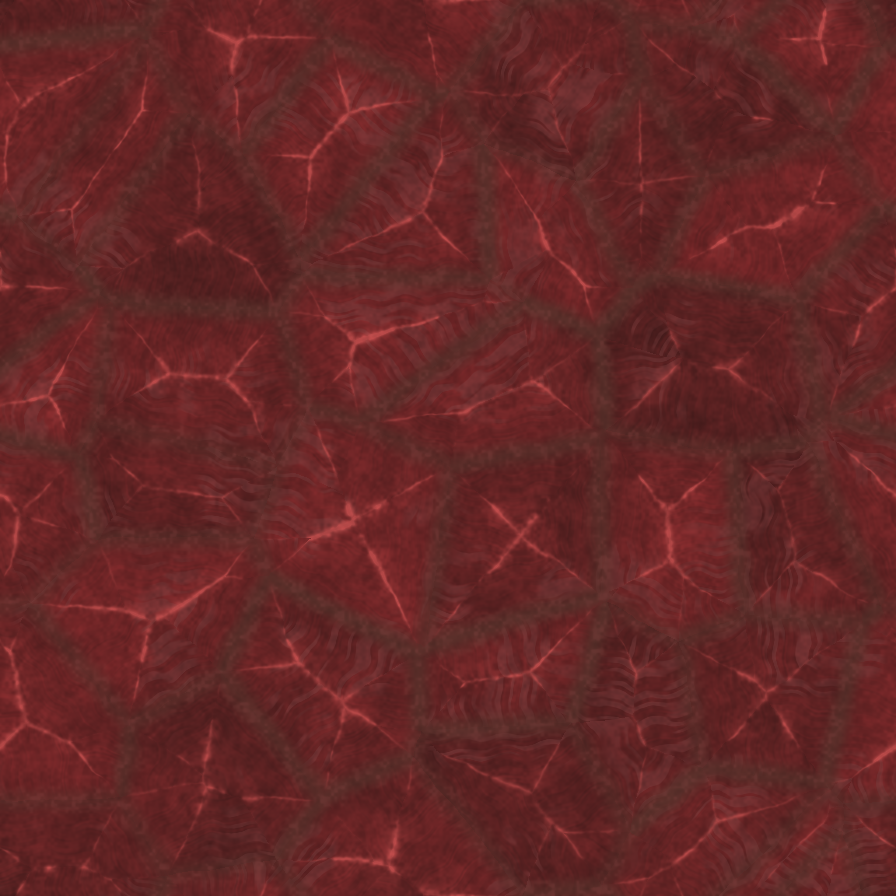
Write a Shadertoy shader that draws this texture.

```glsl
// Dark red crystal mosaic: wrapped Voronoi cells with soft brown seams.
// Pale veins follow each cell's skeleton, where two of its sides are equally
// near; combed streaks run over the facets and fine grain covers everything.
#define CELLS 6.0
#define JITTER 0.98
#define WOBBLE 0.05
#define SEAM_WIDTH 0.125
#define VEIN_WIDTH 0.013
#define GLOW_WIDTH 0.075
#define VEIN_GAIN 0.95
#define STREAK_GAIN 0.5
#define GRAIN_GAIN 0.22

const vec3 DARK_RED   = vec3(0.318, 0.122, 0.122);
const vec3 BRIGHT_RED = vec3(0.470, 0.150, 0.157);
const vec3 SEAM_BROWN = vec3(0.345, 0.185, 0.163);
const vec3 DUSTY_PINK = vec3(0.455, 0.228, 0.230);
const vec3 VEIN_PINK  = vec3(0.720, 0.290, 0.285);

vec2 hash2(vec2 p) {
    vec3 q = fract(p.xyx * vec3(0.1031, 0.1030, 0.0973));
    q += dot(q, q.yzx + 33.33);
    return fract((q.xx + q.yz) * q.zy);
}

// Value noise that repeats after a whole number of lattice steps
float noise(vec2 p, float period) {
    vec2 i = floor(p), f = fract(p);
    f = f * f * (3.0 - 2.0 * f);
    vec2 a = mod(i, period), b = mod(i + 1.0, period);
    float low  = mix(hash2(a).x, hash2(vec2(b.x, a.y)).x, f.x);
    float high = mix(hash2(vec2(a.x, b.y)).x, hash2(b).x, f.x);
    return mix(low, high, f.y);
}

float layeredNoise(vec2 uv, float period) {
    float sum = 0.0, weight = 0.5;
    for (int i = 0; i < 4; i++) {
        sum += weight * noise(uv * period, period);
        period *= 2.0;
        weight *= 0.5;
    }
    return sum / 0.9375;
}

vec2 site(vec2 cell) {
    return cell + 0.5 + JITTER * (hash2(mod(cell, CELLS) + 7.0) - 0.5);
}

void mainImage(out vec4 fragColor, in vec2 fragCoord) {
    vec2 uv = fragCoord / iResolution.xy;
    float cloud = layeredNoise(uv, 9.0);
    float mottle = layeredNoise(uv + 0.37, 40.0);
    float grit = noise(uv * 128.0, 128.0);
    float grain = 0.5 * grit + 0.5 * noise(uv * 256.0, 256.0);
    vec2 wobble = vec2(layeredNoise(uv + 0.21, 30.0), layeredNoise(uv + 0.63, 30.0)) - 0.5;
    vec2 p = uv * CELLS + WOBBLE * wobble;

    // Nearest site
    vec2 home = floor(p), owner = home, toSite = vec2(9.0);
    for (int k = 0; k < 25; k++) {
        vec2 cell = home + vec2(k % 5 - 2, k / 5 - 2);
        vec2 r = site(cell) - p;
        if (dot(r, r) < dot(toSite, toSite)) { toSite = r; owner = cell; }
    }

    // Sides of the cell: normal in xy, distance in z
    vec3 sides[25];
    vec3 nearest = vec3(0.0, 1.0, 9.0);
    vec2 neighbour = owner;
    for (int k = 0; k < 25; k++) {
        vec2 cell = owner + vec2(k % 5 - 2, k / 5 - 2);
        vec2 r = site(cell) - p, across = r - toSite;
        sides[k] = vec3(0.0, 0.0, 9.0);
        if (k != 12) {
            vec2 normal = normalize(across);
            sides[k] = vec3(normal, dot(0.5 * (r + toSite), normal));
        }
        if (sides[k].z < nearest.z) { nearest = sides[k]; neighbour = cell; }
    }
    float depth = nearest.z;

    // Veins along the skeleton, with faint hairlines at the blunter corners
    float core = 0.0, glow = 0.0, hair = 0.0;
    float width = VEIN_WIDTH * (0.6 + 1.1 * smoothstep(0.2, 0.5, depth)) * (0.3 + 1.4 * mottle);
    for (int k = 0; k < 25; k++) {
        float spread = length(sides[k].xy - nearest.xy);
        if (spread < 0.1 || sides[k].z > 8.0) continue;
        float offset = (sides[k].z - depth) / spread;
        float strength = smoothstep(0.65, 1.3, spread);
        core = max(core, strength * exp(-offset * offset / (width * width)));
        glow = max(glow, strength * exp(-offset / GLOW_WIDTH));
        hair = max(hair, smoothstep(0.3, 0.7, spread) * exp(-offset * offset * 12000.0));
    }
    vec2 cellRandom = hash2(mod(owner, CELLS) + 31.0);
    float reach = smoothstep(0.04, 0.34, depth);
    float broken = smoothstep(0.40, 0.60, 0.45 * cloud + 0.35 * mottle + 0.2 * grit + 0.08 * reach);
    float vigour = mix(0.3, 1.0, cellRandom.x);
    core *= reach * broken * vigour * (0.6 + 0.8 * grain);
    glow *= reach * smoothstep(0.36, 0.7, 0.6 * mottle + 0.4 * grain) * vigour;
    hair *= smoothstep(0.03, 0.12, depth) * smoothstep(0.45, 0.65, mottle);

    // Combed streaks, turned to suit each facet
    vec2 facetRandom = hash2(mod(neighbour, CELLS) + 5.0 * mod(owner, CELLS) + 53.0);
    vec2 along = vec2(-nearest.y, nearest.x);
    vec2 comb = vec2(dot(toSite, along), dot(toSite, nearest.xy));
    if (facetRandom.x > 0.55) comb = comb.yx;
    comb.x += 0.015 * sin(comb.y * 21.0) + 0.12 * cloud;
    vec2 shift = floor(facetRandom * 40.0) + 64.0;
    float streak = noise(comb * vec2(36.0, 4.5) + shift, 256.0);
    float scratch = noise(comb * vec2(70.0, 5.0) + shift, 512.0);
    float patches = smoothstep(0.46, 0.66, layeredNoise(uv + 0.5, 13.0));

    // Body tone by cell and facet
    float tone = mix(0.14, 0.72, cellRandom.x) + 0.22 * (facetRandom.y - 0.5);
    tone += 0.5 * (cloud - 0.5) + 0.5 * (mottle - 0.5) + 0.3 * (scratch - 0.5);
    tone += 0.14 * smoothstep(0.0, 0.5, depth);
    vec3 color = mix(DARK_RED, BRIGHT_RED, clamp(tone, -0.1, 1.1));
    color = mix(color, DUSTY_PINK, STREAK_GAIN * patches * smoothstep(0.42, 0.66, streak));

    // Seams of uneven weight, then veins and grain
    float weight = hash2(mod(owner, CELLS) + mod(neighbour, CELLS) + 91.0).x;
    float seam = 1.0 - smoothstep(0.0, SEAM_WIDTH * (0.5 + 0.5 * mottle + 0.5 * grain), depth);
    color = mix(color, SEAM_BROWN, seam * mix(0.5, 0.95, weight));
    color = mix(color, DUSTY_PINK, 0.22 * seam * smoothstep(0.5, 0.8, grain));
    float vein = 0.8 * core + 0.32 * glow + 0.25 * hair;
    color = mix(color, VEIN_PINK, clamp(VEIN_GAIN * vein, 0.0, 0.85));
    color *= 1.0 + GRAIN_GAIN * (grain - 0.5) + 0.1 * (mottle - 0.5);
    fragColor = vec4(color, 1.0);
}
```
